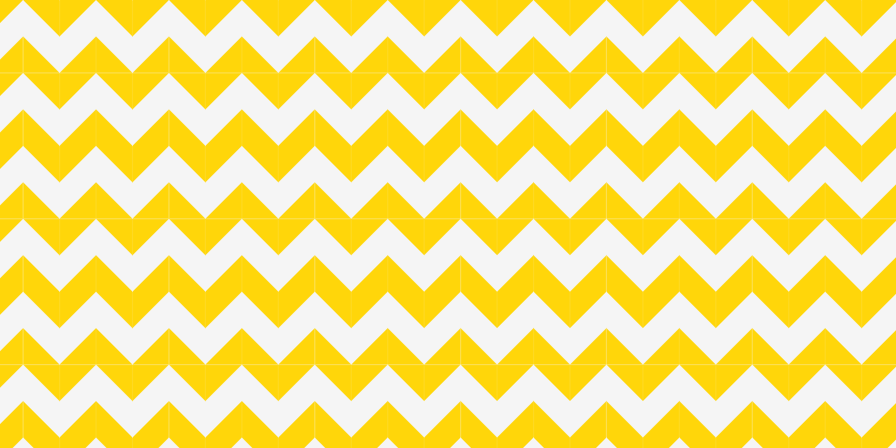
Give the GLSL for this pattern, as a WebGL 1 fragment shader.

```glsl
precision highp float;

uniform vec2 u_resolution;

const float REPEATS_DOWN = 6.144;
const vec2 PEAK_OFFSET = vec2(0.317, 0.0);
const vec3 YELLOW = vec3(1.0, 0.84, 0.04);
const vec3 OFF_WHITE = vec3(0.96);

// Distance from x to the nearest multiple of period
float nearestMultiple(float x, float period) {
    return abs(fract(x / period + 0.5) - 0.5) * period;
}

// Signed distance to the zigzag bands, positive inside; slopes are 45 degrees
float chevronDistance(vec2 cell) {
    float zigzag = nearestMultiple(cell.x, 1.0);
    float fromBandCentre = nearestMultiple(cell.y - zigzag - 0.75, 1.0);
    return (0.25 - fromBandCentre) * 0.70711;
}

// Share of a pixel covered by a thin line
float lineCoverage(float dist, float width, float pixel) {
    float overlap = (0.5 * (width + pixel) - dist) / pixel;
    return clamp(overlap, 0.0, min(1.0, width / pixel));
}

// Pale hairlines where the tiles meet, fainter at each half repeat
float seamAmount(vec2 cell, float width, float pixel) {
    float across = lineCoverage(nearestMultiple(cell.y - 1.0, 2.0), width, pixel);
    float down = lineCoverage(nearestMultiple(cell.x, 2.0), width, pixel);
    float halfDown = lineCoverage(nearestMultiple(cell.x, 0.5), width, pixel);
    return max(0.3 * max(across, down), 0.1 * halfDown);
}

void main() {
    // Cell units: one zigzag repeat is one unit, y runs down from the top
    vec2 position = gl_FragCoord.xy / u_resolution.y;
    vec2 cell = vec2(position.x, 1.0 - position.y) * REPEATS_DOWN - PEAK_OFFSET;
    float pixel = REPEATS_DOWN / u_resolution.y;

    float band = smoothstep(-0.7 * pixel, 0.7 * pixel, chevronDistance(cell));
    float seam = seamAmount(cell, 0.016, pixel);
    vec3 color = mix(OFF_WHITE, YELLOW, band * (1.0 - seam));

    gl_FragColor = vec4(color, 1.0);
}
```
